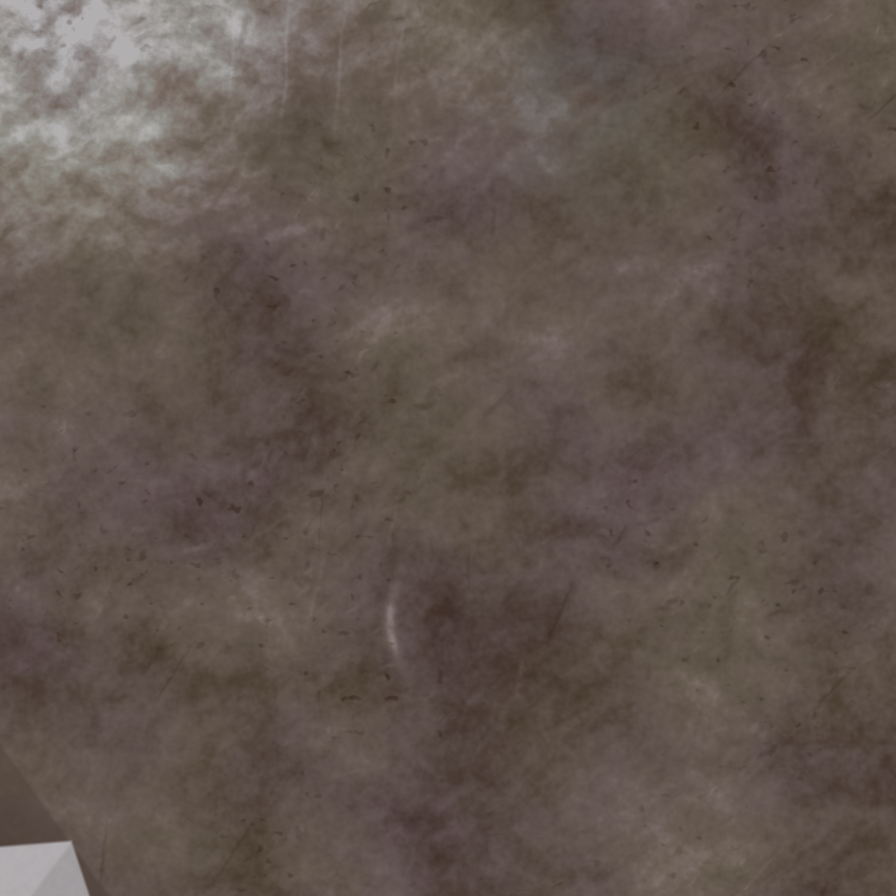
Write a WebGL 2 fragment shader that draws this texture.

```glsl
#version 300 es
precision highp float;
// Worn, trowelled plaster wall: layered gradient noise picks a tone on a brown
// to grey ramp, lit from the upper left. Stains, flecks, scratches, trowel arcs
// and a dent are added to the tone; a pale plate sits in the lower left corner.

uniform vec2 u_resolution;
out vec4 outColor;

const vec3 UMBER = vec3(0.30, 0.245, 0.215);
const vec3 BROWN = vec3(0.36, 0.31, 0.285);
const vec3 TAUPE = vec3(0.41, 0.36, 0.33);
const vec3 STONE = vec3(0.49, 0.44, 0.42);
const vec3 ASH   = vec3(0.56, 0.54, 0.52);
const vec3 CHALK = vec3(0.67, 0.65, 0.64);
const vec3 PLATE = vec3(0.69, 0.67, 0.68);
const vec3 MAUVE_SHIFT = vec3(0.004, -0.005, 0.022);
const vec3 GREEN_SHIFT = vec3(-0.018, 0.016, 0.010);

const float BASE_TONE = 1.08;      // tone 0 is umber, 5 is chalk
const float CLOUD_CONTRAST = 1.65;
const float MOTTLE_CONTRAST = 0.62;
const float GRAIN_CONTRAST = 0.45;
const float FLECK_DEPTH = 0.9;
const float GLOW_STRENGTH = 3.5;
const float GLOW_RADIUS = 0.37;
const int STAINS = 12;
const int SCRATCHES = 24;

vec2 hash2(vec2 p) {
  vec3 q = fract(vec3(p.xyx) * vec3(0.1031, 0.1030, 0.0973));
  q += dot(q, q.yzx + 33.33);
  return fract((q.xx + q.yz) * q.zy);
}

float cornerSlope(vec2 cell, vec2 corner, vec2 f) {
  float a = 6.2832 * hash2(cell + corner + 200.0).x;
  return dot(vec2(cos(a), sin(a)), f - corner);
}

float gradientNoise(vec2 p) {
  vec2 i = floor(p), f = p - i;
  vec2 u = f * f * f * (f * (f * 6.0 - 15.0) + 10.0);
  return mix(mix(cornerSlope(i, vec2(0, 0), f), cornerSlope(i, vec2(1, 0), f), u.x),
             mix(cornerSlope(i, vec2(0, 1), f), cornerSlope(i, vec2(1, 1), f), u.x), u.y);
}

float fbm(vec2 p) {
  float sum = 0.0, amp = 1.0;
  for (int i = 0; i < 6; i++) {
    sum += amp * gradientNoise(p);
    p = mat2(1.6, 1.2, -1.2, 1.6) * p + 7.3;
    amp *= 0.55;
  }
  return sum;
}

float blob(vec2 p, vec2 center, vec2 radius) {
  vec2 d = (p - center) / radius;
  return exp(-dot(d, d));
}

vec3 toneRamp(float t) {
  vec3 c = mix(UMBER, BROWN, clamp(t, -0.8, 1.0));
  c = mix(c, TAUPE, clamp(t - 1.0, 0.0, 1.0));
  c = mix(c, STONE, clamp(t - 2.0, 0.0, 1.0));
  c = mix(c, ASH, clamp(t - 3.0, 0.0, 1.0));
  return mix(c, CHALK, clamp(t - 4.0, 0.0, 1.3));
}

float stains(vec2 p) {
  float sum = 0.0;
  for (int i = 0; i < STAINS; i++) {
    vec2 r = hash2(vec2(float(i), 17.0));
    vec2 size = 0.022 + 0.03 * hash2(vec2(float(i), 41.0));
    sum += blob(p, vec2(r.x, r.y * 0.85), size * vec2(1.3, 0.9));
  }
  return min(sum, 1.0);
}

// Short tapered strokes, mostly rising to the right; a third are pale.
float scratches(vec2 p, float wobble) {
  float sum = 0.0;
  for (int i = 0; i < SCRATCHES; i++) {
    vec2 center = hash2(vec2(float(i), 73.0));
    vec2 r = hash2(vec2(float(i), 91.0));
    float angle = 0.55 + 1.05 * r.x;
    vec2 dir = vec2(cos(angle), sin(angle)), d = p - center;
    float along = dot(d, dir) / (0.015 + 0.045 * r.y);
    float across = dot(d, vec2(-dir.y, dir.x)) + 0.003 * wobble;
    float width = 0.0012 + 0.002 * fract(r.y * 7.0);
    float stroke = exp(-across * across / (width * width)) * smoothstep(1.0, 0.3, abs(along));
    sum += stroke * (i % 3 == 0 ? 0.7 : -0.8);
  }
  return sum * (0.7 + 0.6 * wobble);
}

// Sparse ragged marks where stretched noise peaks.
float flecks(vec2 p) {
  float mark = gradientNoise(p) + 0.45 * gradientNoise(p * 2.3 + 11.0);
  return smoothstep(0.38, 0.66, mark);
}

void main() {
  vec2 p = gl_FragCoord.xy / u_resolution;
  vec2 warp = vec2(fbm(p * 5.0 + 3.0), fbm(p * 5.0 + 19.0));
  vec2 q = p + 0.03 * warp;
  vec2 slant = mat2(0.8, -0.6, 0.6, 0.8) * q;   // x runs up to the right
  float cloud = fbm(q * vec2(4.6, 5.6) + 31.0);
  float mottle = fbm(q * vec2(19.0, 24.0) + 5.0);
  float grain = gradientNoise(p * 62.0) + 0.9 * gradientNoise(p * 115.0) + 0.6 * gradientNoise(p * 190.0);
  float streak = gradientNoise(slant * vec2(16.0, 60.0)) + 0.6 * gradientNoise(slant * vec2(40.0, 110.0));

  // Light from the upper left and a pale patch on the left edge
  float d = length((p + 0.06 * warp - vec2(0.0, 1.0)) * vec2(1.0, 1.45)) / GLOW_RADIUS;
  float glow = exp(-d * d);
  float tone = BASE_TONE + CLOUD_CONTRAST * cloud + MOTTLE_CONTRAST * mottle;
  tone += GRAIN_CONTRAST * grain + 0.35 * streak;
  tone += glow * (GLOW_STRENGTH + 1.6 * mottle + 0.7 * streak) + 0.4 * smoothstep(0.7, 1.0, p.y);
  tone += 0.9 * blob(q, vec2(0.01, 0.61), vec2(0.09, 0.10));

  // Surface wear: stains, dark and pale flecks gathered in worn areas, scratches
  float worn = smoothstep(-0.25, 0.3, gradientNoise(p * 4.0 + 83.0));
  tone -= 0.75 * stains(p + 0.06 * warp);
  tone -= FLECK_DEPTH * flecks(slant * vec2(30.0, 48.0) + 13.0) * worn;
  tone += 0.7 * FLECK_DEPTH * flecks(slant * vec2(26.0, 52.0) + 67.0) * worn;
  tone -= 1.3 * FLECK_DEPTH * flecks(p * vec2(52.0, 66.0) + 29.0) * worn;
  tone += scratches(p, warp.x + 0.5 * grain);
  float ring = abs(fract(length(p + 0.01 * warp - vec2(-0.35, 0.97)) / 0.064) - 0.5) * 0.064;
  tone += 0.6 * smoothstep(0.004, 0.0, ring) * blob(p, vec2(0.34, 0.93), vec2(0.12, 0.08));

  // Dent with a lit, broken rim
  tone -= 0.9 * blob(q, vec2(0.49, 0.29), vec2(0.04, 0.055));
  float rim = length((p - vec2(0.49, 0.30)) * vec2(1.0, 0.6)) - 0.052 + 0.014 * warp.y;
  tone += (2.4 + mottle) * exp(-pow(rim / 0.006, 2.0)) * blob(p, vec2(0.437, 0.305), vec2(0.03, 0.04));

  // Shadowed wedge above the plate
  float wedge = smoothstep(0.006, -0.006, p.y - 0.17 + 1.4 * p.x);
  tone = mix(tone, 0.25 + 0.8 * cloud, 0.8 * wedge);

  vec3 color = toneRamp(tone);
  color += MAUVE_SHIFT * clamp(1.6 * gradientNoise(q * 5.5 + 57.0) + 0.5 * mottle, -0.7, 0.7);
  float patina = blob(q, vec2(0.65, 0.89), vec2(0.08, 0.09)) + 0.5 * glow;
  color += GREEN_SHIFT * patina * (0.6 + mottle);

  // Plate with a folded corner
  float edge = max(p.y - 0.055 - 0.08 * p.x, p.x - 0.1 + 0.33 * p.y);
  float fold = smoothstep(-0.004, 0.004, p.x - 0.035 - 0.75 * p.y);
  vec3 plate = PLATE * (1.0 - 0.09 * fold) + 0.012 * grain;
  color = mix(color, plate, smoothstep(0.0025, -0.0025, edge));

  outColor = vec4(color, 1.0);
}
```
